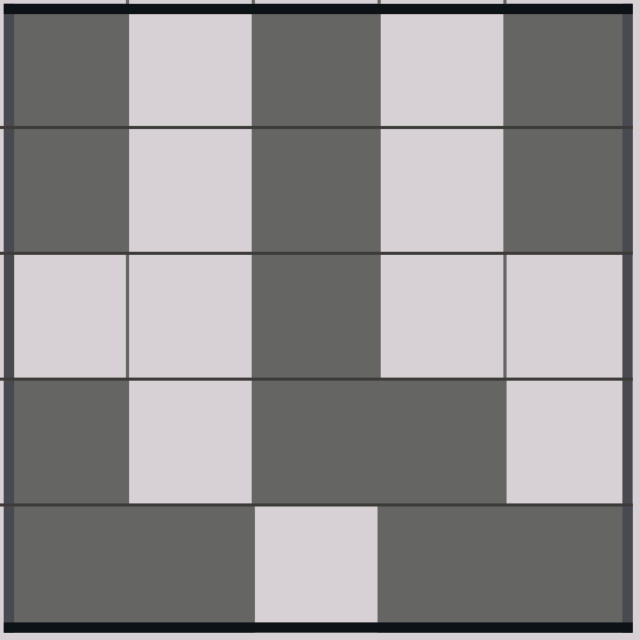
Write a WebGL 2 fragment shader that draws this pattern.

```glsl
#version 300 es
precision highp float;
// A five by five board of pale and grey squares inside a dark frame.
// Each row is a bit mask; seams, rules and frame bars are layered over it
// as softened bands measured in canvas units from the upper left corner.

#define GRID_START 0.0026
#define PITCH 0.1966
#define SEAM_HALF 0.0025
#define RULE_HALF 0.0024
#define FRAME_OUTER vec2(0.0060, 0.9885)
#define FRAME_INNER vec2(0.0221, 0.9725)
#define SOFTNESS 0.0010
#define PALE vec3(0.842, 0.816, 0.830)
#define GREY vec3(0.398, 0.396, 0.394)
#define RULE vec3(0.235, 0.233, 0.227)
#define SIDE_BAR vec3(0.282, 0.290, 0.309)
#define END_BAR vec3(0.052, 0.070, 0.088)

uniform vec2 u_resolution;
out vec4 fragColor;

float edgeWidth;

// Coverage of the region where the signed distance is negative.
float fill(float d) {
    return 1.0 - smoothstep(-edgeWidth, edgeWidth, d);
}

// Coverage of the interval from range.x to range.y.
float band(float x, vec2 range) {
    return fill(max(range.x - x, x - range.y));
}

// Distance to the closest of the four inner grid lines.
float lineDistance(float x) {
    float index = clamp(round((x - GRID_START) / PITCH), 1.0, 4.0);
    return abs(x - GRID_START - index * PITCH);
}

// Set bits mark grey squares, lowest bit at the left.
bool isGrey(ivec2 cell) {
    const int rows[5] = int[5](21, 21, 4, 13, 27);
    return ((rows[cell.y] >> cell.x) & 1) == 1;
}

void main() {
    vec2 p = gl_FragCoord.xy / u_resolution;
    p.y = 1.0 - p.y;
    edgeWidth = max(SOFTNESS, 0.75 / min(u_resolution.x, u_resolution.y));

    // Squares, with a grey seam around each pale one
    ivec2 cell = ivec2(clamp(floor((p - GRID_START) / PITCH), 0.0, 4.0));
    float seam = fill(lineDistance(p.x) - SEAM_HALF);
    vec3 board = isGrey(cell) ? GREY : mix(PALE, GREY, seam);

    // Pale margin, where seams continue past the upper bar
    vec3 margin = mix(PALE, GREY, seam * step(p.y, 0.5));
    float acrossX = band(p.x, FRAME_OUTER);
    float acrossY = band(p.y, FRAME_OUTER);
    vec3 color = mix(margin, board, acrossX * acrossY);

    // Side bars
    float side = acrossX * (1.0 - band(p.x, FRAME_INNER));
    color = mix(color, SIDE_BAR, side * acrossY);

    // Horizontal rules run out through the left margin
    float rule = fill(lineDistance(p.y) - RULE_HALF);
    color = mix(color, RULE, rule * fill(p.x - FRAME_OUTER.y));

    // Upper and lower bars
    float ends = acrossY * (1.0 - band(p.y, FRAME_INNER));
    color = mix(color, END_BAR, ends * acrossX);

    fragColor = vec4(color, 1.0);
}
```
